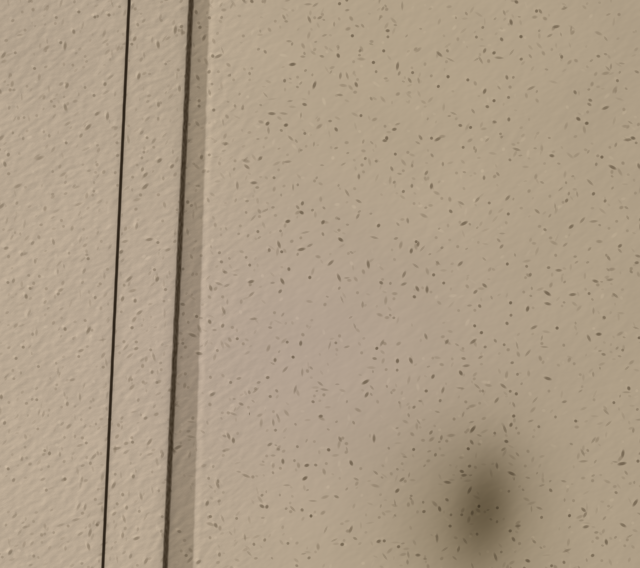
A Shadertoy shader for this texture:

```glsl
// Speckled beige stone slabs: two slanted joints, a shaded ledge and a soft shadow.
// Flecks are jittered, rotated ellipses on hashed grids, thinned out by gradient noise;
// joints are distances to leaning lines. All lengths are in canvas heights.

vec2 hash2(vec2 cell) {
    vec3 q = fract(vec3(cell.xyx) * vec3(0.1031, 0.1030, 0.0973));
    q += dot(q, q.yzx + 33.33);
    return fract((q.xx + q.yz) * q.zy);
}

float gradientNoise(vec2 p) {
    vec2 i = floor(p), f = p - i;
    vec2 u = f * f * f * (f * (f * 6.0 - 15.0) + 10.0);
    vec2 o = vec2(0.0, 1.0);
    float a = dot(hash2(i) * 2.0 - 1.0, f);
    float b = dot(hash2(i + o.yx) * 2.0 - 1.0, f - o.yx);
    float c = dot(hash2(i + o.xy) * 2.0 - 1.0, f - o.xy);
    float d = dot(hash2(i + 1.0) * 2.0 - 1.0, f - 1.0);
    return mix(mix(a, b, u.x), mix(c, d, u.x), u.y);
}

float fbm(vec2 p) {
    float sum = 0.0, gain = 0.6;
    for (int i = 0; i < 4; i++) {
        sum += gain * gradientNoise(p);
        p = mat2(1.6, 1.2, -1.2, 1.6) * p + 7.3;
        gain *= 0.5;
    }
    return sum;
}

// Coverage by small ellipses; align pulls their angles towards a rising diagonal.
float flecks(vec2 p, float cellSize, float density, float align, float seed) {
    vec2 g = p / cellSize, base = floor(g);
    float cover = 0.0;
    for (int y = -1; y <= 1; y++)
    for (int x = -1; x <= 1; x++) {
        vec2 cell = base + vec2(x, y);
        vec2 place = hash2(cell + seed);
        vec2 kind = hash2(cell + seed + 71.0);
        vec2 shape = hash2(cell + seed + 143.0);
        float clump = gradientNoise(cell * cellSize * 13.0 + seed);
        float present = step(kind.x, density * (1.0 + 1.3 * clump));
        float angle = mix(kind.y * 3.1416, 0.3 + kind.y * 0.9, align);
        vec2 d = (g - cell - place) * cellSize;
        d = mat2(cos(angle), -sin(angle), sin(angle), cos(angle)) * d;
        d /= vec2(mix(0.0028, 0.0078, shape.x * shape.x), mix(0.0018, 0.0032, shape.y));
        float strength = mix(0.3, 1.0, shape.y * shape.y);
        cover = max(cover, present * strength * (1.0 - smoothstep(0.35, 1.35, length(d))));
    }
    return cover;
}

float band(float d, float halfWidth, float blur) {
    return 1.0 - smoothstep(halfWidth - blur, halfWidth + blur, abs(d));
}

void mainImage(out vec4 fragColor, in vec2 fragCoord) {
    vec2 p = fragCoord / iResolution.y;
    float pixel = 1.0 / iResolution.y;
    float soft = max(pixel, 0.0015);

    // Signed distances across the joints and the ledge's right edge
    float wobble = 0.0012 * gradientNoise(vec2(p.y * 45.0, 2.0));
    float thinJoint = p.x - mix(0.181, 0.2275, p.y) - wobble * 0.4;
    float wideJoint = p.x - mix(0.2905, 0.3365, p.y) - wobble;
    float ledgeEdge = p.x - mix(0.339, 0.368, p.y) - wobble * 2.0;
    float leftSlab = 1.0 - smoothstep(0.0, 0.004, wideJoint);
    float rough = 1.0 - smoothstep(0.30, 0.55, p.x);

    // Base tone with broad, faint colour drift
    vec3 color = mix(vec3(0.728, 0.662, 0.578), vec3(0.702, 0.638, 0.542),
                     smoothstep(0.1, 0.75, p.x));
    color *= 1.0 - 0.025 * smoothstep(0.75, 1.15, p.x);
    color *= 1.0 - 0.03 * smoothstep(0.5, 1.0, p.y) * leftSlab;
    float mauve = exp(-dot((p - vec2(0.56, 0.38)) * vec2(3.2, 4.0),
                           (p - vec2(0.56, 0.38)) * vec2(3.2, 4.0)));
    color += mauve * vec3(-0.008, -0.01, 0.018);
    color *= 1.0 + 0.035 * fbm(p * 7.0);

    // Rough relief, streaked along the diagonal and lit from one side
    vec2 streak = mat2(0.82, -0.57, 0.57, 0.82) * p * vec2(1.0);
    streak *= vec2(42.0, 90.0);
    float relief = fbm(streak) - fbm(streak + vec2(-0.12, 0.45));
    color *= 1.0 + relief * mix(0.035, 0.12, rough);

    // Pale flecks sit just beside the dark ones, then a finer faint layer
    float density = mix(0.44, 0.52, rough);
    float align = 0.65 * leftSlab;
    float dark = flecks(p, 0.021, density, align, 11.0);
    float pale = flecks(p + vec2(0.0035, -0.004), 0.021, density, align, 11.0);
    float fine = flecks(p, 0.016, 0.32, align, 57.0);
    float bright = flecks(p, 0.026, 0.24, align, 93.0);
    color += vec3(0.065, 0.062, 0.055) * (pale * mix(0.25, 0.7, rough) + bright * 0.6);
    color = mix(color, vec3(0.36, 0.305, 0.23), dark * mix(0.72, 0.46, rough));
    color = mix(color, vec3(0.46, 0.40, 0.32), fine * 0.4);

    // Shaded ledge with a pale worn rim
    float ledge = smoothstep(-soft, soft, wideJoint)
                * (1.0 - smoothstep(-0.002, 0.003, ledgeEdge));
    color = mix(color, color * vec3(0.84, 0.83, 0.81), ledge);
    color *= 1.0 + 0.04 * band(ledgeEdge - 0.007, 0.004, 0.004);

    // Dark joints, each with a faint halo
    color *= 1.0 - 0.14 * exp(-abs(thinJoint) * 230.0);
    color = mix(color, vec3(0.15, 0.115, 0.075), 0.94 * band(thinJoint, 0.0024, soft));
    color *= 1.0 - 0.22 * exp(-abs(wideJoint) * 160.0);
    float grain = 0.85 + 0.3 * gradientNoise(p * vec2(300.0, 120.0));
    color = mix(color, vec3(0.225, 0.18, 0.125), grain * band(wideJoint, 0.0042, soft * 1.3));

    // Soft shadow: a wide halo around a leaning core
    vec2 halo = (p - vec2(0.835, 0.09)) / vec2(0.125, 0.165);
    vec2 core = (p - vec2(0.855 + 0.12 * (p.y - 0.12), 0.105)) / vec2(0.048, 0.085);
    color *= 1.0 - vec3(0.20, 0.21, 0.25) * exp(-dot(halo, halo));
    color *= 1.0 - vec3(0.27, 0.29, 0.34) * exp(-dot(core, core));

    fragColor = vec4(clamp(color, 0.0, 1.0), 1.0);
}
```
